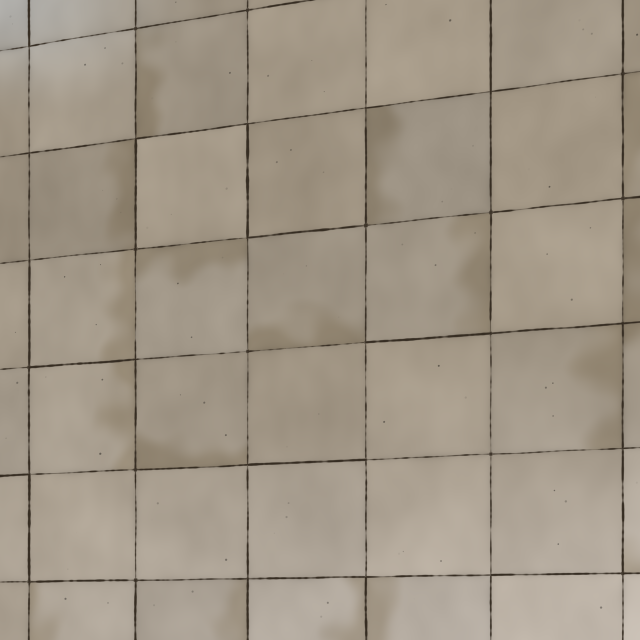
A Shadertoy shader for this texture:

```glsl
// Glazed beige wall tiles seen slightly from the side, with thin dark joints.
// A projective map turns the canvas into tile units; hashes and gradient noise
// vary the tone, stains and specks of each tile and the wear of each joint.

#define COLUMNS 6.17          // tile density at the left joint
#define FORESHORTEN 0.156     // how fast columns widen to the right
#define ORIGIN vec2(0.0456, 0.0911)
#define ROW_HEIGHT 0.1674
#define ROW_GROWTH 0.0299     // added row height per unit of x
#define BASE_SLOPE 0.0141     // slope of the lowest joint
#define JOINT_HALF 0.0012
#define TONE_SPREAD 0.055
#define CLOUDING 0.045
#define STAIN_SHARE 0.45

const vec3 GLAZE = vec3(0.632, 0.588, 0.522);
const vec3 PALE = vec3(0.760, 0.725, 0.685);
const vec3 SKY_GLARE = vec3(0.710, 0.705, 0.690);
const vec3 STAIN_TINT = vec3(0.900, 0.880, 0.835);
const vec3 GROUT = vec3(0.210, 0.175, 0.135);

vec2 hash2(vec2 p) {
    vec3 q = fract(p.xyx * vec3(0.1031, 0.1030, 0.0973));
    q += dot(q, q.yzx + 33.33);
    return fract((q.xx + q.yz) * q.zy);
}

float gradDot(vec2 cell, vec2 offset) {
    float angle = 6.2832 * hash2(cell).x;
    return dot(vec2(cos(angle), sin(angle)), offset);
}

float gradientNoise(vec2 p) {
    vec2 i = floor(p), f = fract(p);
    vec2 u = f * f * f * (f * (f * 6.0 - 15.0) + 10.0);
    vec2 e = vec2(0.0, 1.0);
    return mix(mix(gradDot(i, f), gradDot(i + e.yx, f - e.yx), u.x),
               mix(gradDot(i + e, f - e), gradDot(i + 1.0, f - 1.0), u.x), u.y);
}

float disc(float d, float radius, float soft) {
    return 1.0 - smoothstep(radius - soft, radius + soft, d);
}

// Coverage of one joint segment; width and darkness drift along it
float joint(float d, float along, vec2 segment, float soft) {
    vec2 h = hash2(segment + 61.0);
    float wear = gradientNoise(vec2(along * 7.0, h.x * 50.0));
    float chips = gradientNoise(vec2(along * 23.0, h.y * 50.0));
    float halfWidth = JOINT_HALF * (0.65 + 0.9 * h.x * h.x + 0.6 * wear + 0.5 * chips);
    float strength = clamp(0.68 + 0.4 * h.x + 0.7 * wear + 0.5 * chips, 0.35, 1.0);
    return disc(d, halfWidth, soft) * strength;
}

vec3 tileColor(vec2 p, vec2 cell, vec2 local, vec2 size, float soft) {
    vec2 h = hash2(cell + 17.0), k = hash2(cell + 143.0);

    // Light falls on the lower right; a cool glare sits at the upper left
    float light = (1.0 - smoothstep(-0.05, 0.5, p.y)) * mix(0.4, 1.0, p.x);
    vec3 color = mix(GLAZE, PALE, light);
    float glare = 1.0 - smoothstep(0.0, 0.28, length((p - vec2(0.0, 1.0)) * vec2(0.8, 1.4)));
    color = mix(color, SKY_GLARE, glare);

    // Tone and cloudy glaze differ from tile to tile
    float cloud = gradientNoise(local * 1.7 + h * 40.0)
                + 0.4 * gradientNoise(local * vec2(6.0, 4.0) + k * 40.0);
    color += TONE_SPREAD * (h.x - 0.5) + CLOUDING * cloud;
    color += vec3(-0.008, 0.0, 0.012) * (k.x - 0.4);

    // Brown stain creeping in from one edge
    float across = h.y < 0.6 ? local.x : local.y;
    float edge = k.y < 0.5 ? across : 1.0 - across;
    float stain = 1.0 - smoothstep(0.05, 0.32, edge + 0.3 * gradientNoise(local * 3.0 + k * 30.0));
    color *= mix(vec3(1.0), STAIN_TINT, stain * step(1.0 - STAIN_SHARE, k.x));

    // A few pinholes in the glaze
    for (int n = 0; n < 3; n++) {
        vec2 spot = hash2(cell + 29.0 * float(n + 1));
        vec2 look = hash2(cell + 47.0 * float(n + 1));
        float d = length((local - 0.1 - 0.8 * spot) * size);
        color *= 1.0 - 0.45 * look.y * disc(d, 0.0005 + 0.0012 * look.x, soft);
    }
    return color;
}

void mainImage(out vec4 fragColor, in vec2 fragCoord) {
    vec2 p = fragCoord / iResolution.xy;
    float soft = max(0.0012, 0.75 / iResolution.y);

    // Slightly uneven laying, then canvas to tile units
    vec2 q = p - ORIGIN;
    q += 0.0012 * vec2(gradientNoise(p * 13.0), gradientNoise(p * 13.0 + 70.0));
    float stretch = 1.0 + FORESHORTEN * q.x;
    vec2 size = vec2(stretch * stretch / COLUMNS, ROW_HEIGHT + ROW_GROWTH * q.x);
    vec2 grid = vec2(COLUMNS * q.x / stretch, (q.y - BASE_SLOPE * q.x) / size.y);
    vec2 cell = floor(grid), nearest = round(grid);
    vec3 color = tileColor(p, cell, grid - cell, size, soft);

    // Grime beside the joints, joints and darker crossings
    vec2 d = abs(grid - nearest) * size;
    float grime = exp(-min(d.x, d.y) / 0.004);
    color *= 1.0 - grime * (0.08 + 0.12 * gradientNoise(p * 22.0));
    float upright = joint(d.x, grid.y, vec2(nearest.x, cell.y), soft);
    float level = joint(d.y, grid.x, vec2(cell.x, nearest.y) + 200.0, soft);
    float crossing = disc(length(d), 0.0015 + 0.0020 * hash2(nearest + 90.0).x, 0.0015);
    color = mix(color, GROUT, max(max(upright, level), crossing * 0.9));

    fragColor = vec4(clamp(color, 0.0, 1.0), 1.0);
}
```
